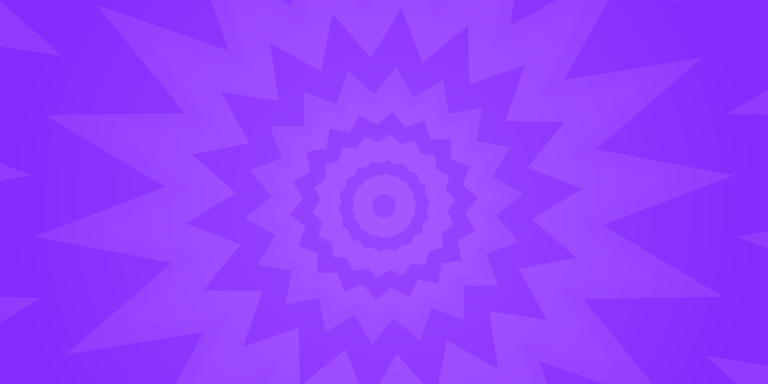
Reproduce this background procedurally as a WebGL 1 fragment shader.

```glsl
precision highp float;
// Nested violet starburst rings around a small dot, over a soft radial glow.

uniform vec2 u_resolution;

#define CENTER vec2(0.5, 0.4635)   // fraction of the canvas
#define POINTS 18.0                // tips on each star
#define TILT 0.0873                // angle of the first tip, radians
#define SPIKE 3.77                 // how far the valleys cut in
#define GLOW_RADIUS 1.0            // in canvas heights
#define CORE_COLOR vec3(0.597, 0.276, 1.0)
#define EDGE_COLOR vec3(0.520, 0.170, 0.990)
#define LIGHT_TINT vec3(0.051, 0.064, 0.004)
#define CREASE 0.09                // strength of the faint inner folds

// Folds the plane into one half-sector, with the tip along +x.
vec2 foldSector(vec2 p) {
  float sector = 6.2831853 / POINTS;
  float angle = mod(atan(p.y, p.x) - TILT + 0.5 * sector, sector) - 0.5 * sector;
  return length(p) * vec2(cos(angle), abs(sin(angle)));
}

// Signed distance to the straight edge of a star with the given tip radius.
float starEdge(vec2 q, float tip) {
  vec2 slope = vec2(1.0 / tip, SPIKE + 0.0875 / tip);
  return (dot(q, slope) - 1.0) / length(slope);
}

// -1 inside the star, +1 outside, blended over the given width.
float side(vec2 q, float tip, float width) {
  return 2.0 * smoothstep(-width, width, starEdge(q, tip)) - 1.0;
}

void main() {
  vec2 p = (gl_FragCoord.xy - CENTER * u_resolution) / u_resolution.y;
  vec2 q = foldSector(p);
  float pixel = 0.8 / u_resolution.y;

  // Each star edge flips between dark and light bands.
  float band = side(q, 0.031, pixel) * side(q, 0.084, pixel);
  band *= side(q, 0.120, pixel) * side(q, 0.187, pixel);
  band *= side(q, 0.246, pixel) * side(q, 0.363, pixel);
  band *= side(q, 0.518, pixel) * side(q, 0.914, pixel);
  band *= side(q, 2.340, pixel);
  float light = 0.5 + 0.5 * band;

  // Soft folds inside the two wide light bands.
  float fold = side(q, 0.315, 0.006) * side(q, 0.430, 0.006) * side(q, 0.740, 0.010);
  light *= 1.0 - CREASE * fold;

  // Glow fading steadily from the center outward.
  float fade = min(length(p) / GLOW_RADIUS, 1.0);
  vec3 color = mix(CORE_COLOR, EDGE_COLOR, fade) + LIGHT_TINT * light;
  gl_FragColor = vec4(color, 1.0);
}
```
